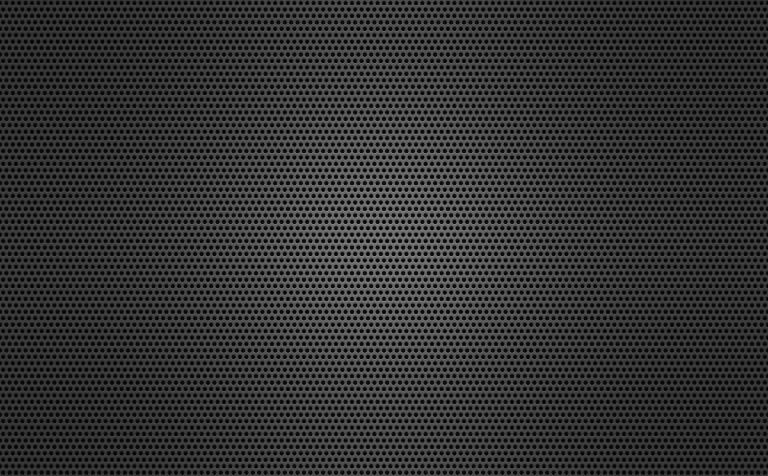
This pattern is drawn by a Shadertoy shader. Its source:

```glsl
// Perforated dark metal sheet: tight staggered rows of round holes with a lit
// lower lip, under a broad central glow. Whole counts of columns and an even
// count of rows, plus a cosine glow, make the sheet tile without a seam.

#define COLUMNS 120.0
#define ROWS 74.0
#define HOLE_RADIUS 0.325
#define RIM_WIDTH 0.14
#define RIM_LIGHT 0.25
#define HOLE_SHADE 0.04
#define METAL_DARK 0.18
#define METAL_BRIGHT 0.44
#define GLOW_FALLOFF vec2(1.6, 0.7)

const float TAU = 6.283185;

// Offset from the nearest hole centre, in units of the column pitch.
vec2 holeOffset(vec2 uv) {
    vec2 grid = uv * vec2(COLUMNS, ROWS);
    grid.x += 0.5 * mod(floor(grid.y), 2.0);
    float rowPitch = COLUMNS * iResolution.y / (ROWS * iResolution.x);
    return (fract(grid) - 0.5) * vec2(1.0, rowPitch);
}

// Periodic glow: 1 at the centre, fading smoothly to the edges.
float centreGlow(vec2 uv) {
    vec2 away = 0.5 + 0.5 * cos(TAU * uv);
    return exp(-dot(away, GLOW_FALLOFF));
}

void mainImage(out vec4 fragColor, in vec2 fragCoord) {
    vec2 uv = fragCoord / iResolution.xy;
    float pixel = COLUMNS / iResolution.x;
    vec2 offset = holeOffset(uv);
    float edge = length(offset) - HOLE_RADIUS;

    // Sheet lighting, with the lower lip of each hole catching light
    float glow = centreGlow(uv);
    float metal = mix(METAL_DARK, METAL_BRIGHT, glow);
    float rim = 1.0 - smoothstep(0.0, RIM_WIDTH + 0.5 * pixel, abs(edge));
    metal *= 1.0 - RIM_LIGHT * rim * offset.y / HOLE_RADIUS;

    // Hole interior, faintly lifted near the centre of the sheet
    float depth = HOLE_SHADE * (0.8 + 0.6 * glow);
    float solid = smoothstep(-0.5 * pixel, 0.5 * pixel, edge);
    fragColor = vec4(vec3(mix(depth, metal, solid)), 1.0);
}
```
